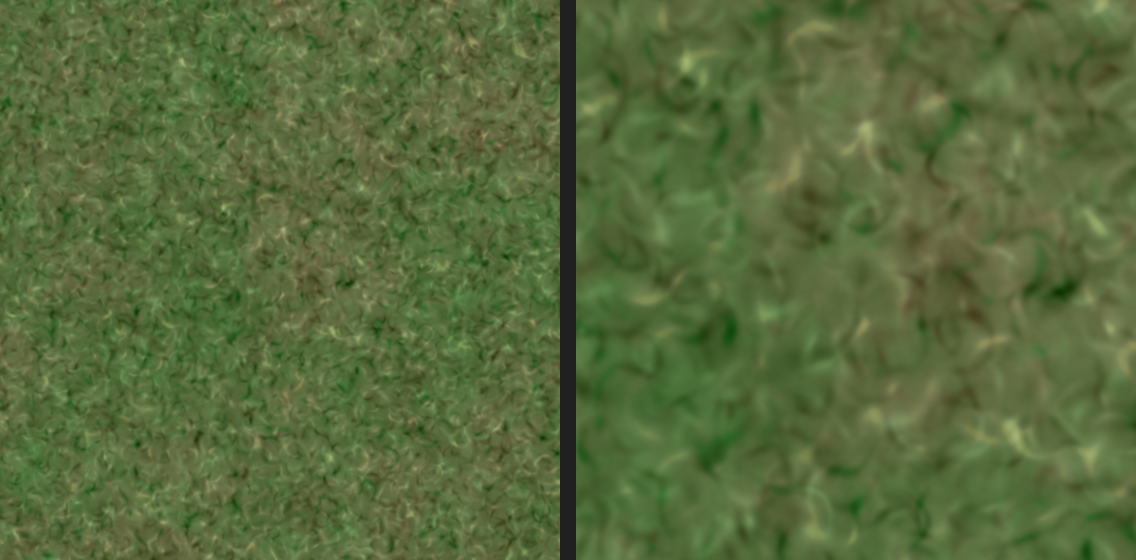
Left: the whole. Right: its middle third, enlarged.
Reproduce this texture procedurally as a WebGL 1 fragment shader.

```glsl
precision highp float;
// Short, worn turf seen from above and slightly out of focus.
// Layers of soft, curved blades add light, shade and hue to a mean green;
// broad noise drifts the lawn between lush green and dry brown patches.

uniform vec2 u_resolution;

const int BLADE_LAYERS = 9;
const vec3 MEAN_GREEN = vec3(0.357, 0.423, 0.243);
const vec3 TONE_SHIFT = vec3(0.110, 0.110, 0.104);  // shade to highlight
const vec3 DRY_SHIFT = vec3(0.040, -0.018, 0.010);  // lush to dry

float hash(vec2 p) {
  return fract(sin(dot(p, vec2(127.1, 311.7))) * 43758.5453);
}

vec2 hash2(vec2 p) {
  return vec2(hash(p), hash(p + vec2(37.2, 17.9)));
}

// Smooth value noise in -1..1
float noise(vec2 p) {
  vec2 cell = floor(p);
  vec2 f = fract(p);
  f = f * f * f * (f * (f * 6.0 - 15.0) + 10.0);
  float low = mix(hash(cell), hash(cell + vec2(1.0, 0.0)), f.x);
  float high = mix(hash(cell + vec2(0.0, 1.0)), hash(cell + vec2(1.0, 1.0)), f.x);
  return mix(low, high, f.y) * 2.0 - 1.0;
}

// Fractal noise, turned at each octave to hide the lattice
float fbm(vec2 p) {
  float sum = 0.0;
  float gain = 0.55;
  for (int i = 0; i < 4; i++) {
    sum += gain * noise(p);
    p = mat2(1.6, 1.2, -1.2, 1.6) * p + 13.7;
    gain *= 0.55;
  }
  return sum;
}

// Coverage of one soft blade, bent along its length
float blade(vec2 p, float angle, float bend, vec2 size) {
  float c = cos(angle);
  float s = sin(angle);
  vec2 q = vec2(c * p.x + s * p.y, c * p.y - s * p.x);
  q.y += bend * q.x * q.x;
  q /= size;
  return exp(-dot(q, q));
}

// One scattered layer: x is signed tone, y is signed dryness
vec2 bladeLayer(vec2 p, float seed) {
  vec2 cell = floor(p);
  vec2 sum = vec2(0.0);
  for (int y = -1; y <= 1; y++) {
    for (int x = -1; x <= 1; x++) {
      vec2 id = cell + vec2(float(x), float(y));
      vec2 key = id + seed * 19.3;
      vec2 shape = hash2(key + 5.3);
      vec2 shade = hash2(key + 71.6) * 2.0 - 1.0;
      vec2 size = vec2(mix(0.22, 0.52, shape.x), mix(0.10, 0.17, shape.y));
      float angle = hash(key + 43.1) * 3.14159;
      float bend = (hash(key + 29.4) - 0.5) * 2.4;
      vec2 offset = p - id - hash2(key);
      sum += shade * blade(offset, angle, bend, size);
    }
  }
  return sum;
}

void main() {
  vec2 uv = gl_FragCoord.xy / u_resolution.y;

  // Blades of several sizes, pointing every way
  vec2 blades = vec2(0.0);
  for (int i = 0; i < BLADE_LAYERS; i++) {
    float layer = float(i);
    float density = 23.0 + 2.6 * layer;
    blades += bladeLayer(uv * density + layer * vec2(7.31, 3.77), layer + 1.0);
  }

  // Patches and the fine mottling between blades
  float patches = fbm(uv * 4.5 + 2.4);
  float tufts = fbm(uv * 15.0 + 31.0);
  float mottle = fbm(uv * 48.0 + 8.0);
  float hueMottle = fbm(uv * 24.0 + 57.0);

  float tone = 0.82 * blades.x + 0.20 * patches + 0.30 * tufts + 0.42 * mottle;
  float dryness = 0.55 * blades.y + 1.30 * patches + 0.75 * hueMottle;

  // Sparse bright straw and deep green accents
  float straw = smoothstep(0.75, 1.5, blades.x + 0.5 * blades.y);
  float deep = smoothstep(0.7, 1.5, -blades.x - 0.7 * blades.y);

  vec3 color = MEAN_GREEN + TONE_SHIFT * tone + DRY_SHIFT * dryness;
  color += straw * vec3(0.035, 0.025, -0.015);
  color += deep * vec3(-0.035, 0.015, -0.005);
  gl_FragColor = vec4(clamp(color, 0.0, 1.0), 1.0);
}
```
